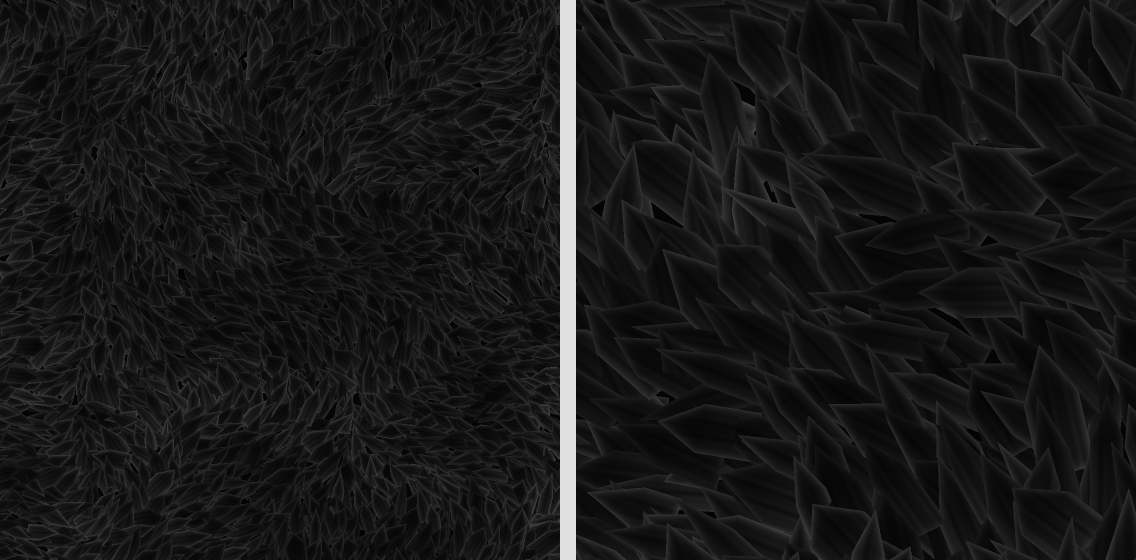
Left: the whole. Right: its middle third, enlarged.
Give the GLSL for this texture, as a WebGL 2 fragment shader.

```glsl
#version 300 es
precision highp float;
// Dense layer of dark, overlapping pointed shards with fine grain and pale rims.

#define CELLS 46.0        // shards across the canvas
#define FLOW_SCALE 6.0    // patches of common direction across the canvas
#define FLOW_SWING 3.6    // how far the direction wanders, radians
#define SCATTER 1.1       // extra random turn per shard, radians
#define TILT 0.55         // how strongly the tips rise above the bases
#define BODY 0.033        // brightness of the shard surface
#define HAZE 0.040        // extra light toward the base
#define RIM 0.135         // thin light on the edges
#define GLOW 0.030        // soft light beside the edges
#define GRAIN 0.30        // contrast of the lengthwise streaks
#define GAP 0.018         // brightness of the crevices

uniform vec2 u_resolution;
out vec4 fragColor;

float hash(vec2 p) {
    return fract(sin(dot(p, vec2(127.1, 311.7))) * 43758.5453);
}

vec4 hash4(vec2 p) {
    vec4 phase = vec4(dot(p, vec2(127.1, 311.7)), dot(p, vec2(269.5, 183.3)),
                      dot(p, vec2(419.2, 371.9)), dot(p, vec2(87.3, 231.1)));
    return fract(sin(phase) * 43758.5453);
}

float valueNoise(vec2 p) {
    vec2 i = floor(p), f = fract(p);
    f = f * f * (3.0 - 2.0 * f);
    return mix(mix(hash(i), hash(i + vec2(1, 0)), f.x),
               mix(hash(i + vec2(0, 1)), hash(i + vec2(1, 1)), f.x), f.y);
}

// Four values at once, one for each subsample of the pixel.
vec4 streaks(vec4 across, float seed) {
    return sin(across * 17.0 + seed * 40.0) * 0.6
         + sin(across * 29.0 + seed * 91.0) * 0.4;
}

void main() {
    float side = min(u_resolution.x, u_resolution.y);
    vec2 p = gl_FragCoord.xy / side * CELLS;
    vec2 home = floor(p);

    // Subsample positions, in cells
    float stepSize = 0.25 * CELLS / side;
    vec4 px = p.x + stepSize * vec4(-1, 1, -1, 1);
    vec4 py = p.y + stepSize * vec4(-1, -1, 1, 1);

    vec4 top = vec4(-10.0);
    vec4 shade = vec4(GAP);

    for (int j = -2; j <= 2; j++) {
        for (int i = -2; i <= 2; i++) {
            vec2 cell = home + vec2(i, j);
            vec4 place = hash4(cell);
            vec4 form = hash4(cell + 57.3);
            vec2 center = cell + place.xy;

            // Direction of growth: mostly upward, bent by a smooth flow
            float flow = valueNoise(center / CELLS * FLOW_SCALE + 3.7) - 0.5;
            float angle = 1.5 + FLOW_SWING * flow + SCATTER * (place.z - 0.5);
            vec2 dir = vec2(cos(angle), sin(angle));

            // Local coordinates: along runs from -1 at the base to 1 at the tip
            float halfLength = mix(1.25, 1.9, form.x);
            float halfWidth = mix(0.45, 0.92, form.y * form.y);
            vec4 dx = px - center.x, dy = py - center.y;
            vec4 along = (dx * dir.x + dy * dir.y) / halfLength;
            vec4 across = dy * dir.x - dx * dir.y;
            across += (form.z - 0.5) * 0.6 * along;

            // Distance inside the pointed outline
            float taper = mix(0.75, 1.5, form.w);
            vec4 width = halfWidth * min(vec4(1.0), (1.0 - along) * taper);
            vec4 inside = min(width - abs(across), (along + 1.0) * halfLength);

            // Surface, grain and lit edges
            float tone = mix(0.65, 1.25, fract(place.w * 7.31));
            vec4 nearBase = 1.0 - smoothstep(-0.8, 0.6, along);
            vec4 grain = 1.0 + GRAIN * streaks(across, form.x);
            vec4 depth = max(inside, 0.0);
            vec4 light = RIM * exp(-depth * 9.0) + GLOW * exp(-depth * 2.5);
            float sheen = mix(0.4, 1.3, fract(form.z * 5.17));
            vec4 surface = tone * (BODY + HAZE * nearBase) * grain + sheen * light;

            // Keep the highest shard
            vec4 height = place.w + TILT * along;
            vec4 visible = step(0.0, inside) * step(top, height);
            top = mix(top, height, visible);
            shade = mix(shade, surface, visible);
        }
    }

    // Broad lighter and darker patches
    float patches = mix(0.75, 1.25, valueNoise(p / CELLS * 7.0 + 19.0));
    float value = dot(shade, vec4(0.25)) * patches;
    fragColor = vec4(vec3(value), 1.0);
}
```
